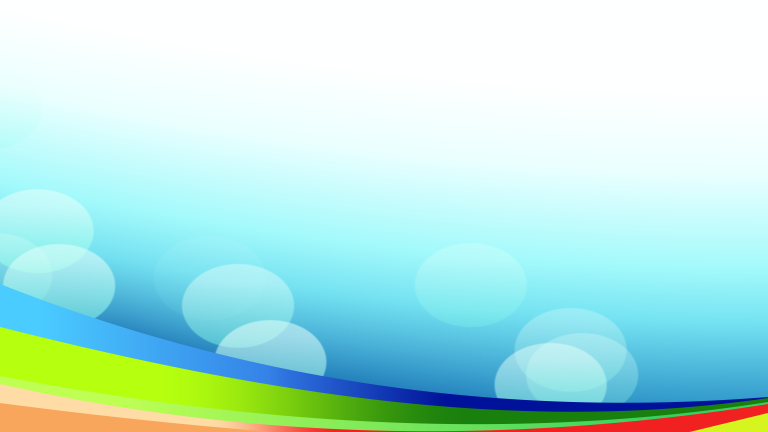
A WebGL 2 fragment shader for this background:

```glsl
#version 300 es
precision highp float;

uniform vec2 u_resolution;
out vec4 fragColor;

// Ribbon edges: cubic coefficients of height over x, both from 0 to 1
const vec4 BLUE_EDGE = vec4(0.3426, -0.7008, 0.476, -0.0368);
const vec4 GREEN_EDGE = vec4(0.2431, -0.4471, 0.1412, 0.1415);
const vec4 LIME_EDGE = vec4(0.1296, -0.3348, 0.210, 0.0646);
const vec4 PEACH_EDGE = vec4(0.111, -0.399, 0.379, -0.0262);
const vec4 ORANGE_EDGE = vec4(0.0671, -0.235, 0.13, 0.0);
const vec4 YELLOW_EDGE = vec4(-0.386, 0.43, 0.0, 0.0);

// Sky
const vec3 WHITE = vec3(0.995, 1.0, 1.0);
const vec3 MIST = vec3(0.92, 1.0, 1.0);
const vec3 AQUA = vec3(0.64, 0.98, 0.985);
const vec3 CYAN = vec3(0.46, 0.89, 0.95);
const vec3 DEEP = vec3(0.17, 0.57, 0.78);
const float SKY_BEND = 0.2;
const vec3 SHADOW = vec3(0.10, 0.42, 0.68);
const float SHADOW_HEIGHT = 0.06;

// Ribbons
const vec3 SKY_BLUE = vec3(0.29, 0.80, 1.0);
const vec3 MID_BLUE = vec3(0.20, 0.49, 0.90);
const vec3 NAVY = vec3(0.0, 0.07, 0.60);
const vec3 LIME = vec3(0.71, 1.0, 0.06);
const vec3 FOREST = vec3(0.10, 0.50, 0.05);
const vec3 PALE_LIME = vec3(0.75, 1.0, 0.33);
const vec3 MINT = vec3(0.22, 0.82, 0.38);
const vec3 PALE_PEACH = vec3(1.0, 0.86, 0.65);
const vec3 ORANGE = vec3(0.97, 0.65, 0.36);
const vec3 RED = vec3(0.95, 0.13, 0.13);
const vec3 YELLOW = vec3(0.84, 0.96, 0.12);

// Bubbles: centre and opacity
const vec2 BUBBLE_RADIUS = vec2(0.073, 0.097);
const vec3 BUBBLE_TOP = vec3(0.90, 1.0, 0.98);
const vec3 BUBBLE_BASE = vec3(0.50, 1.0, 0.90);
const int BUBBLE_COUNT = 11;
const vec3 BUBBLES[BUBBLE_COUNT] = vec3[](
    vec3(-0.018, 0.750, 0.15), vec3(0.049, 0.465, 0.55),
    vec3(0.077, 0.338, 0.55), vec3(-0.005, 0.363, 0.25),
    vec3(0.273, 0.356, 0.08), vec3(0.310, 0.292, 0.45),
    vec3(0.352, 0.162, 0.55), vec3(0.613, 0.340, 0.28),
    vec3(0.743, 0.190, 0.30), vec3(0.758, 0.132, 0.30),
    vec3(0.717, 0.109, 0.50));

float ramp(float from, float to, float x) {
    return clamp((x - from) / (to - from), 0.0, 1.0);
}

float curve(vec4 k, float x) {
    return k.x + x * (k.y + x * (k.z + x * k.w));
}

// Coverage of the area below an edge, one pixel soft
float below(vec4 edge, vec2 p) {
    return clamp((curve(edge, p.x) - p.y) * u_resolution.y + 0.5, 0.0, 1.0);
}

vec3 sky(vec2 p) {
    float depth = 1.0 - p.y + SKY_BEND * (1.0 - p.x) * (1.0 - p.x);
    vec3 color = mix(WHITE, MIST, ramp(0.22, 0.40, depth));
    color = mix(color, AQUA, ramp(0.40, 0.62, depth));
    color = mix(color, CYAN, ramp(0.62, 0.745, depth));
    color = mix(color, DEEP, ramp(0.745, 0.95, depth));

    // Shade above the blue ribbon
    float gap = max(p.y - curve(BLUE_EDGE, p.x), 0.0);
    float reach = smoothstep(0.0, 0.18, p.x) * (1.0 - smoothstep(0.4, 0.9, p.x));
    return mix(color, SHADOW, 0.5 * reach * exp(-gap / SHADOW_HEIGHT));
}

vec3 addBubbles(vec3 color, vec2 p) {
    float softness = 1.0 / (u_resolution.y * BUBBLE_RADIUS.y);
    for (int i = 0; i < BUBBLE_COUNT; i++) {
        vec2 q = (p - BUBBLES[i].xy) / BUBBLE_RADIUS;
        float disc = 1.0 - smoothstep(1.0 - softness, 1.0 + softness, length(q));
        vec3 tint = mix(BUBBLE_BASE, BUBBLE_TOP, ramp(-1.0, 0.6, q.y));
        color = mix(color, tint, disc * BUBBLES[i].z);
    }
    return color;
}

vec3 addRibbons(vec3 color, vec2 p) {
    vec3 blue = mix(SKY_BLUE, MID_BLUE, ramp(0.05, 0.37, p.x));
    blue = mix(blue, NAVY, ramp(0.35, 0.58, p.x));
    vec3 green = mix(LIME, FOREST, smoothstep(0.2, 0.62, p.x));
    vec3 lime = mix(PALE_LIME, MINT, ramp(0.15, 0.85, p.x));
    vec3 peach = mix(PALE_PEACH, RED, smoothstep(0.27, 0.45, p.x));

    // Each ribbon covers the lower part of the one before
    color = mix(color, blue, below(BLUE_EDGE, p));
    color = mix(color, green, below(GREEN_EDGE, p));
    color = mix(color, lime, below(LIME_EDGE, p));
    color = mix(color, peach, below(PEACH_EDGE, p));
    color = mix(color, ORANGE, below(ORANGE_EDGE, p));
    return mix(color, YELLOW, below(YELLOW_EDGE, p));
}

void main() {
    vec2 p = gl_FragCoord.xy / u_resolution;
    vec3 color = addBubbles(sky(p), p);
    fragColor = vec4(addRibbons(color, p), 1.0);
}
```
